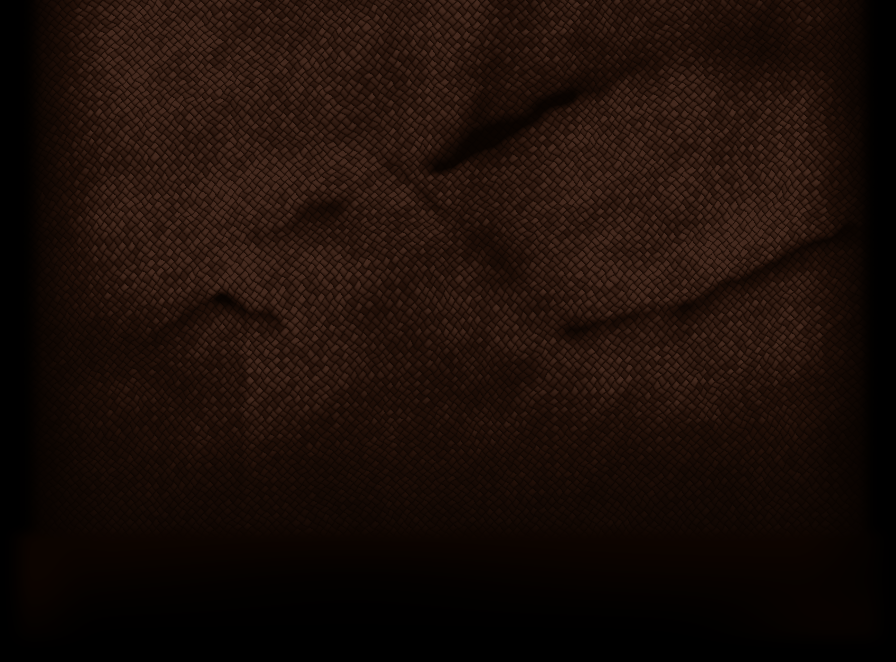
Write a WebGL 1 fragment shader that draws this texture.

```glsl
precision highp float;
uniform vec2 u_resolution;

float hash(vec2 p) {
  return fract(sin(dot(p, vec2(127.1, 311.7))) * 43758.55);
}

float noise(vec2 p) {
  vec2 i = floor(p), f = fract(p);
  f = f * f * (3.0 - 2.0 * f);
  float low = mix(hash(i), hash(i + vec2(1.0, 0.0)), f.x);
  float high = mix(hash(i + vec2(0.0, 1.0)), hash(i + 1.0), f.x);
  return mix(low, high, f.y);
}

float fbm(vec2 p) {
  float sum = 0.0, amp = 0.5;
  for (int i = 0; i < 4; i++) {
    sum += amp * noise(p);
    p = mat2(1.6, 1.2, -1.2, 1.6) * p + 7.3;
    amp *= 0.5;
  }
  return sum;
}

// Stroke fading from a to b, with separate widths on its left and right sides
float fold(vec2 p, vec2 a, vec2 b, float leftWidth, float rightWidth) {
  vec2 ab = b - a, ap = p - a;
  float h = clamp(dot(ap, ab) / dot(ab, ab), 0.0, 1.0);
  float d = length(ap - ab * h);
  float side = (ab.x * ap.y - ab.y * ap.x) / length(ab);
  float blend = min(leftWidth, rightWidth) * 0.5;
  float w = mix(rightWidth, leftWidth, smoothstep(-blend, blend, side));
  float core = mix(exp(-d * d / (w * w)), exp(-1.6 * d / w), 0.5);
  return core * mix(1.0, 0.55, h);
}

float blob(vec2 p, vec2 centre, vec2 radius) {
  vec2 d = (p - centre) / radius;
  return exp(-dot(d, d));
}

// Diagonal basket weave: long strands that leave dark pits at their ends
float weave(vec2 p, float count) {
  vec2 q = mat2(0.74, 0.67, -0.67, 0.74) * p * count;
  q += 0.35 * (vec2(noise(q * 0.7), noise(q * 0.7 + 31.0)) - 0.5);
  vec2 cell = floor(q), f = fract(q) - 0.5;
  float parity = mod(cell.x + cell.y, 2.0);
  vec2 s = mix(f, f.yx, parity);
  float body = smoothstep(0.6, 0.18, abs(s.y)) * smoothstep(0.85, 0.25, abs(s.x));
  float lit = 0.88 + 0.5 * (f.y - 0.3 * f.x) + 0.14 * (parity - 0.5);
  return body * lit * mix(0.75, 1.25, hash(cell));
}

float ridges(vec2 p) {
  float r = 0.18 * fold(p, vec2(0.70, 0.71), vec2(1.02, 0.86), 0.03, 0.08);
  r += 0.18 * fold(p, vec2(0.50, 0.76), vec2(0.16, 0.67), 0.06, 0.05);
  r += 0.22 * fold(p, vec2(0.84, 0.47), vec2(1.08, 0.37), 0.03, 0.03);
  r += 0.14 * fold(p, vec2(0.90, 0.58), vec2(1.20, 0.66), 0.07, 0.03);
  r += 0.14 * fold(p, vec2(0.36, 0.60), vec2(0.56, 0.59), 0.03, 0.04);
  r += 0.20 * fold(p, vec2(0.376, 0.49), vec2(0.376, 0.25), 0.09, 0.006);
  r += 0.14 * fold(p, vec2(0.56, 0.73), vec2(0.66, 0.65), 0.03, 0.03);
  return r + 0.10 * blob(p, vec2(0.28, 0.90), vec2(0.2, 0.12));
}

float creases(vec2 p) {
  // Upper fold
  float c = 0.75 * fold(p, vec2(0.66, 0.747), vec2(0.85, 0.842), 0.024, 0.008);
  c += 0.40 * fold(p, vec2(0.71, 0.79), vec2(0.76, 0.98), 0.035, 0.065);
  c += 0.32 * fold(p, vec2(0.84, 0.84), vec2(1.00, 0.92), 0.05, 0.012);
  c += 0.32 * fold(p, vec2(0.66, 0.69), vec2(0.56, 0.775), 0.014, 0.010);
  c += 0.28 * fold(p, vec2(0.69, 0.67), vec2(0.81, 0.53), 0.035, 0.03);
  // Right fold
  c += 0.45 * fold(p, vec2(0.86, 0.502), vec2(1.03, 0.535), 0.010, 0.02);
  c += 0.60 * fold(p, vec2(1.29, 0.650), vec2(1.03, 0.535), 0.024, 0.010);
  // Left folds
  c += 0.65 * fold(p, vec2(0.335, 0.550), vec2(0.42, 0.517), 0.008, 0.014);
  c += 0.35 * fold(p, vec2(0.335, 0.55), vec2(0.24, 0.50), 0.022, 0.010);
  c += 0.38 * fold(p, vec2(0.51, 0.69), vec2(0.39, 0.635), 0.028, 0.014);
  // Shaded hollows
  c += 0.28 * blob(p, vec2(1.17, 0.94), vec2(0.13, 0.07));
  c += 0.22 * blob(p, vec2(0.17, 0.48), vec2(0.13, 0.06));
  c += 0.18 * blob(p, vec2(0.60, 0.50), vec2(0.08, 0.05));
  return c + 0.20 * blob(p, vec2(0.75, 0.43), vec2(0.12, 0.05));
}

vec3 leather(float tone) {
  vec3 c = mix(vec3(0.025, 0.008, 0.0), vec3(0.13, 0.06, 0.03), clamp(tone * 2.0, 0.0, 1.0));
  return mix(c, vec3(0.27, 0.165, 0.12), clamp(tone * 2.0 - 1.0, 0.0, 1.0));
}

void main() {
  vec2 p = gl_FragCoord.xy / u_resolution.y;
  float width = u_resolution.x / u_resolution.y;
  vec2 warp = vec2(fbm(p * 5.0), fbm(p * 5.0 + 19.0)) - 0.47;
  vec2 fine = vec2(noise(p * 32.0), noise(p * 32.0 + 11.0)) - 0.5;
  vec2 bent = p + warp * 0.03 + fine * 0.012;

  // Relief, diagonal wrinkles and broad light
  vec2 slanted = mat2(0.8, -0.6, 0.6, 0.8) * (p + warp * 0.06);
  float wrinkles = fbm(slanted * vec2(9.0, 24.0)) - 0.47;
  float light = 0.67 + ridges(bent) - creases(bent);
  light += 0.28 * (fbm(p * 8.0 + 3.0) - 0.47) + 0.30 * wrinkles;
  light = max(light, 0.07) * mix(0.27, 1.0, smoothstep(0.15, 0.56, p.y));
  float sides = smoothstep(0.01, 0.18, p.x) * smoothstep(0.01, 0.16, width - p.x);
  float threads = weave(p + warp * 0.035, 102.0);
  float tone = light * mix(0.36, 1.26, threads) * sides;
  vec3 cloth = leather(tone) * smoothstep(0.0, 0.25, sides);

  // Dark lower border with faint red corners
  float rim = smoothstep(0.0, 0.05, p.x) * smoothstep(0.0, 0.05, width - p.x);
  float glow = 0.85 * smoothstep(0.03, 0.21, p.y) * mix(0.4, 1.0, sides);
  glow += 0.5 * blob(p, vec2(0.05, 0.12), vec2(0.06, 0.09));
  glow += 0.4 * blob(p, vec2(1.26, 0.06), vec2(0.14, 0.05));
  glow *= 1.0 - 0.6 * blob(p, vec2(0.53, 0.10), vec2(0.3, 0.07));
  vec3 border = vec3(0.065, 0.02, 0.002) * glow * rim * smoothstep(0.01, 0.05, p.y);

  vec3 color = mix(border, cloth, smoothstep(0.18, 0.21, p.y));
  gl_FragColor = vec4(color, 1.0);
}
```
